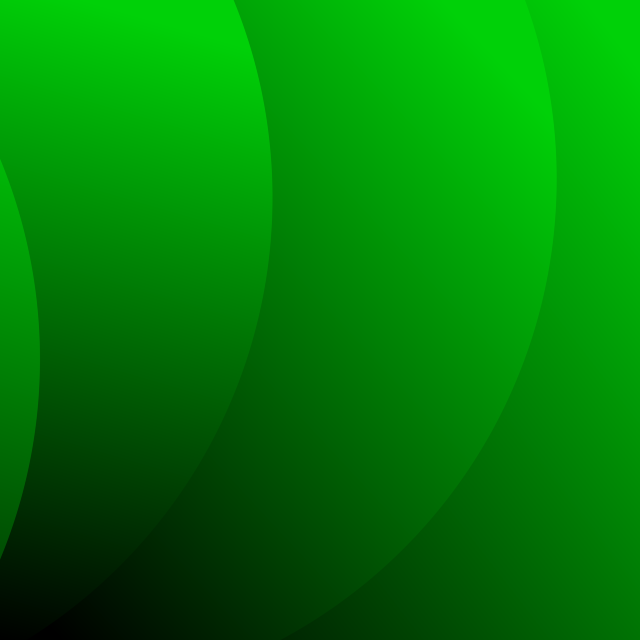
Give the GLSL for this background, as a three.js fragment shader.

```glsl
// Overlapping green discs sweeping in from the left over a diagonal gradient.
// Each layer is a linear ramp from black to bright green, and the discs are
// stacked from back to front with softly antialiased circular edges.

varying vec2 vUv;

const vec3 BRIGHT_GREEN = vec3(0.0, 0.82, 0.03);
const float EDGE_SOFTNESS = 0.001;

// Discs: centre x, centre y, radius
const vec3 DISC_BACK = vec3(0.0534, 0.7201, 0.8164);
const vec3 DISC_MIDDLE = vec3(-0.3880, 0.6914, 0.8138);
const vec3 DISC_FRONT = vec3(-0.7539, 0.4388, 0.8164);

// Ramps: brightness gain across, gain upward, brightness at the origin
const vec3 RAMP_BACKDROP = vec3(0.656, 0.506, -0.107);
const vec3 RAMP_BACK = vec3(0.656, 0.609, -0.063);
const vec3 RAMP_MIDDLE = vec3(0.280, 0.963, 0.0);
const vec3 RAMP_FRONT = vec3(0.280, 0.824, 0.262);

// Linear gradient that saturates at black and bright green
vec3 rampColor(vec2 p, vec3 ramp) {
  return BRIGHT_GREEN * clamp(dot(vec3(p, 1.0), ramp), 0.0, 1.0);
}

// Coverage of a disc: 1 inside, 0 outside
float discMask(vec2 p, vec3 disc) {
  float signedDistance = length(p - disc.xy) - disc.z;
  return 1.0 - smoothstep(-EDGE_SOFTNESS, EDGE_SOFTNESS, signedDistance);
}

void main() {
  vec3 color = rampColor(vUv, RAMP_BACKDROP);

  // Stack the discs from back to front
  color = mix(color, rampColor(vUv, RAMP_BACK), discMask(vUv, DISC_BACK));
  color = mix(color, rampColor(vUv, RAMP_MIDDLE), discMask(vUv, DISC_MIDDLE));
  color = mix(color, rampColor(vUv, RAMP_FRONT), discMask(vUv, DISC_FRONT));

  gl_FragColor = vec4(color, 1.0);
}
```
